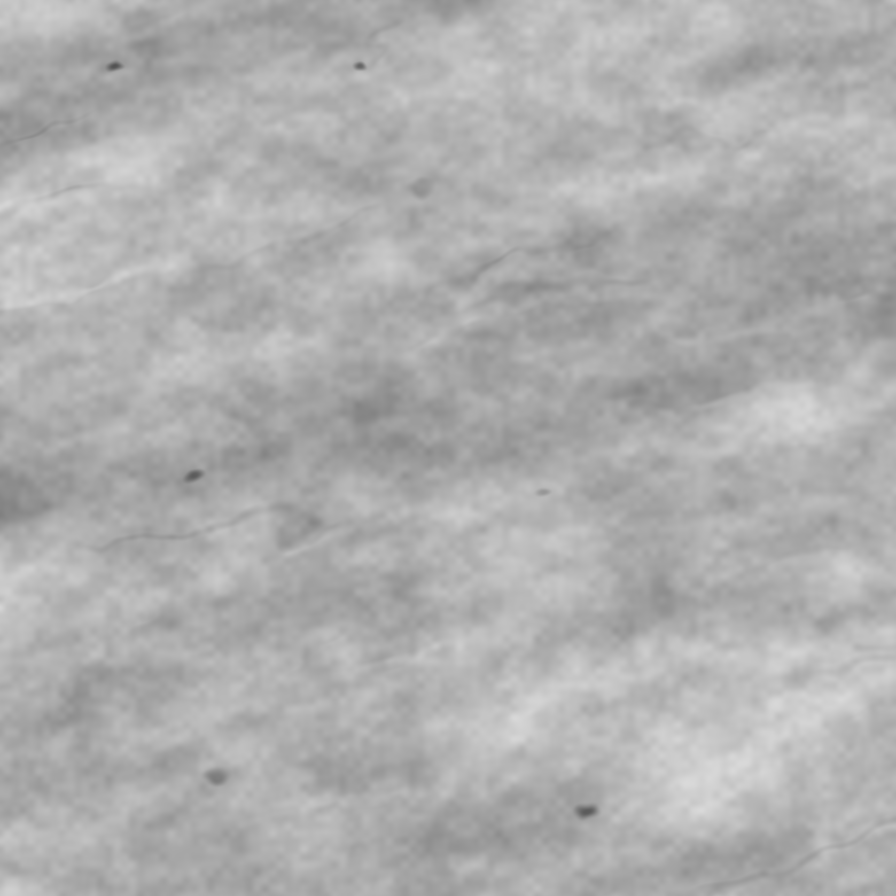
Give the GLSL for this texture, as a Shadertoy shader.

```glsl
// Soft grey weathered stone with slanted streaks, fine mottling and a few dark pits
#define BASE_GREY 0.692
#define SLANT 0.23
#define BAND_PERIOD 0.22
#define BAND_DEPTH 0.046
#define CLOUD_DEPTH 0.14
#define STREAK_DEPTH 0.11
#define MOTTLE_DEPTH 0.078
#define GRAIN_DEPTH 0.062
#define VEIN_DEPTH 0.05
#define PIT_COUNT 7
#define PIT_DEPTH 0.27
#define TAU 6.2831853

float hash(vec2 p) {
    return fract(sin(dot(p, vec2(127.1, 311.7))) * 43758.5453);
}

// Smooth value noise, centred on zero
float noise(vec2 p) {
    vec2 cell = floor(p), f = fract(p);
    f = f * f * (3.0 - 2.0 * f);
    float low = mix(hash(cell), hash(cell + vec2(1, 0)), f.x);
    float high = mix(hash(cell + vec2(0, 1)), hash(cell + vec2(1, 1)), f.x);
    return mix(low, high, f.y) - 0.5;
}

// Short rough lines along the zero contour of stretched noise
float vein(vec2 p, float width, float seed) {
    float field = noise(p * vec2(4.0, 15.0) + seed) + 0.16 * noise(p * vec2(35.0, 60.0) + seed);
    float line = 1.0 - smoothstep(0.0, width, abs(field));
    return line * smoothstep(0.05, 0.35, noise(p * vec2(7.0, 13.0) + seed * 1.7));
}

// Broad light and dark bands, steeper on one flank, fading toward the bottom
float bands(vec2 p) {
    float height = p.y + 0.07 * noise(p * vec2(3.0, 4.0) + 5.3);
    float phase = TAU * (height - 0.335) / BAND_PERIOD;
    float strength = smoothstep(0.15, 0.34, height) * (1.0 + 1.2 * noise(p * 3.0 + 40.0));
    return cos(phase - 0.5 * cos(phase)) * strength;
}

// Small slanted oval pits, each with a faint smear along the streaks
float pits(vec2 uv, mat2 turn) {
    float dark = 0.0;
    for (int i = 0; i < PIT_COUNT; i++) {
        float id = float(i) + 1.0;
        vec2 centre = vec2(hash(vec2(id, 2.3)), hash(vec2(id, 7.9)));
        vec2 d = turn * (uv - centre);
        d += 0.008 * vec2(noise(uv * 70.0), noise(uv * 70.0 + 31.0));
        float size = mix(0.004, 0.008, hash(vec2(id, 4.1)));
        float depth = mix(0.2, 1.0, hash(vec2(id, 9.7)));
        float core = 1.0 - smoothstep(0.2, 1.7, length(d / vec2(1.5, 1.0)) / size);
        vec2 spread = d / vec2(5.0, 1.5);
        float smear = exp(-dot(spread, spread) / (size * size));
        dark += depth * (core + 0.18 * smear);
    }
    return dark;
}

void mainImage(out vec4 fragColor, in vec2 fragCoord) {
    vec2 uv = fragCoord / iResolution.y;

    // Axes along and across the streaks, gently bent and frayed
    float c = cos(SLANT), s = sin(SLANT);
    mat2 turn = mat2(c, -s, s, c);
    vec2 straight = turn * uv;
    vec2 p = straight;
    p.y += 0.035 * noise(uv * 3.5 + 17.0) + 0.014 * noise(uv * 13.0 + 3.0);
    p += 0.009 * vec2(noise(uv * 38.0 + 9.0), noise(uv * 38.0 + 57.0));

    // Large bands and clouds
    float grey = BASE_GREY + BAND_DEPTH * bands(p);
    grey += CLOUD_DEPTH * noise(p * vec2(2.2, 6.0) + 11.0);

    // Streaks of decreasing size
    grey += STREAK_DEPTH * noise(p * vec2(5.0, 14.0) + 23.0);
    grey += 0.75 * STREAK_DEPTH * noise(p * vec2(10.0, 36.0) + 37.0);

    // Mottling and soft grain
    grey += MOTTLE_DEPTH * noise(straight * vec2(14.0, 21.0) + 51.0);
    grey += 0.9 * MOTTLE_DEPTH * noise(straight * vec2(29.0, 46.0) + 63.0);
    grey += GRAIN_DEPTH * noise(straight * vec2(55.0, 80.0) + 71.0);
    grey += 0.85 * GRAIN_DEPTH * noise(uv * 115.0 + 83.0);

    // Pale veins, dark hairlines and pits
    grey += VEIN_DEPTH * vein(p, 0.14, 7.0);
    grey -= 1.1 * VEIN_DEPTH * vein(p, 0.09, 29.0);
    grey -= PIT_DEPTH * pits(uv, turn);

    fragColor = vec4(vec3(clamp(grey, 0.0, 1.0)), 1.0);
}
```
